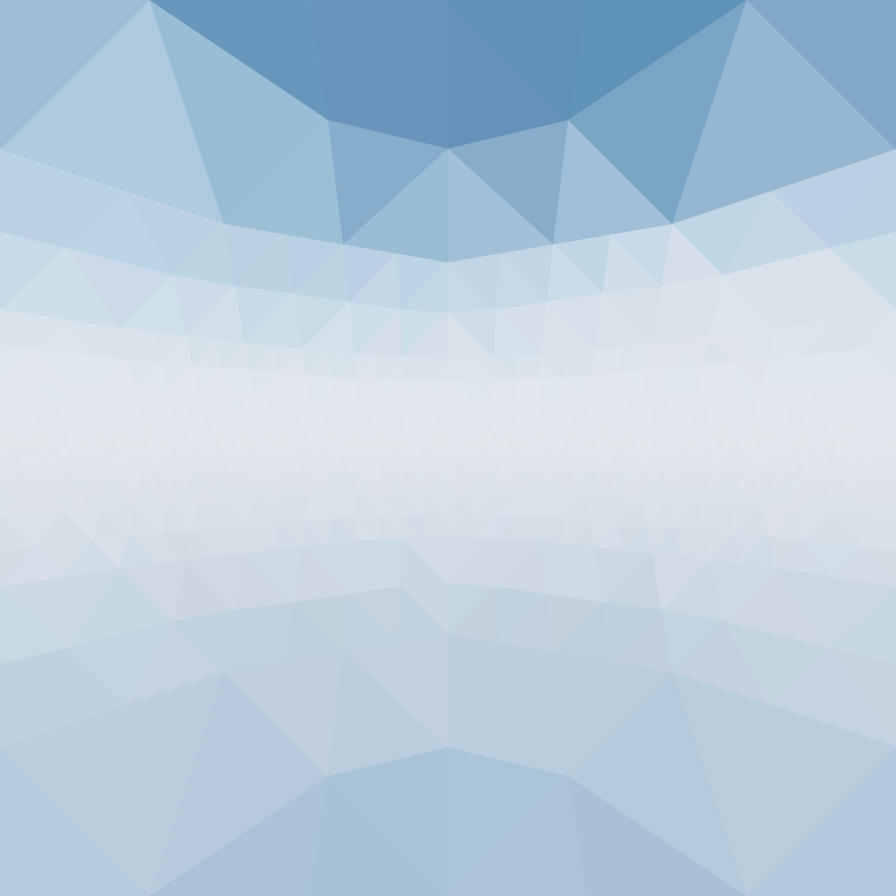
Give the GLSL for this background, as a Shadertoy shader.

```glsl
// A pale faceted sky seen from inside a geodesic sphere.
// Each view ray descends through an octahedron split at its edge midpoints, with
// finer splits toward the horizon; each facet gets one flat colour by elevation.

const int MAX_LEVEL = 7;          // deepest split, reached at the horizon
const int COARSE_ROW = 2;         // rows from here upward are not split again
const int AA = 3;                 // samples per pixel side
const float TOP_ELEVATION = 0.65; // sine of elevation at the last colour stop
const float TINT_JITTER = 0.035;  // random colour shift of large facets
const float FINE_JITTER = 0.010;  // random colour shift at the horizon
const float ZENITH_SHIFT = 0.04;  // deepens the upper sky
const float LEFT_FADE = 0.12;     // lightens the upper left
const vec2 HAZE_CENTRE = vec2(0.55, 0.33);
const vec2 HAZE_SIZE = vec2(0.36, 0.16);
const float HAZE_AMOUNT = 0.75;
const vec3 HAZE_COLOR = vec3(0.885, 0.900, 0.928);

// Colour stops from the horizon outward
const vec3 SKY[6] = vec3[6](
    vec3(0.888, 0.902, 0.925), vec3(0.882, 0.906, 0.932),
    vec3(0.810, 0.870, 0.910), vec3(0.710, 0.810, 0.880),
    vec3(0.570, 0.715, 0.820), vec3(0.385, 0.575, 0.730));
const vec3 GROUND[6] = vec3[6](
    vec3(0.885, 0.900, 0.925), vec3(0.850, 0.880, 0.915),
    vec3(0.800, 0.850, 0.890), vec3(0.750, 0.815, 0.865),
    vec3(0.725, 0.800, 0.860), vec3(0.660, 0.760, 0.840));

float hash(vec3 p) {
    return fract(sin(dot(p, vec3(127.1, 311.7, 74.7))) * 43758.5453);
}

// True when the ray lies on the corner's side of the great circle through p and q
bool nearCorner(vec3 p, vec3 q, vec3 corner, vec3 ray) {
    vec3 n = cross(p, q);
    return dot(n, ray) * dot(n, corner) > 0.0;
}

// Unit direction to the centre of the facet hit by the ray
vec3 facetCentre(vec3 ray) {
    vec3 side = vec3(ray.x < 0.0 ? -1.0 : 1.0, ray.y < 0.0 ? -1.0 : 1.0, 1.0);
    ray *= side;
    vec3 a = vec3(0, 1, 0), b = vec3(1, 0, 0), c = vec3(0, 0, 1);
    bool upright = true;
    int row = 0;
    for (int level = 0; level < MAX_LEVEL; level++) {
        if (row >= COARSE_ROW) break;
        vec3 ab = normalize(a + b), bc = normalize(b + c), ca = normalize(c + a);
        bool atApex = nearCorner(ab, ca, a, ray);
        row = 2 * row + (atApex == upright ? 1 : 0);
        if (atApex) {
            b = ab; c = ca;
        } else if (nearCorner(ab, bc, b, ray)) {
            a = ab; c = bc;
        } else if (nearCorner(ca, bc, c, ray)) {
            a = ca; b = bc;
        } else {
            a = bc; b = ca; c = ab;
            upright = !upright;
        }
    }
    return normalize(a + b + c) * side;
}

vec3 facetColor(vec3 centre) {
    vec2 place = centre.xy / centre.z;
    float height = abs(centre.y);
    bool isSky = centre.y > 0.0;

    // Upper sky: deeper in the middle, lighter at the left
    float upper = isSky ? smoothstep(0.33, 0.48, height) : 0.0;
    float shade = height + upper * (ZENITH_SHIFT
        - LEFT_FADE * smoothstep(0.2, 0.55, -place.x)
        - ZENITH_SHIFT * smoothstep(0.25, 0.9, place.x));

    // Blend neighbouring stops
    float stop = clamp(shade / TOP_ELEVATION, 0.0, 0.999) * 5.0;
    int i = int(stop);
    float blend = fract(stop);
    vec3 color = isSky ? mix(SKY[i], SKY[i + 1], blend)
                       : mix(GROUND[i], GROUND[i + 1], blend);

    // Bright haze at the right
    vec2 offset = (place - HAZE_CENTRE) / HAZE_SIZE;
    color = mix(color, HAZE_COLOR, HAZE_AMOUNT * exp(-dot(offset, offset)));

    // Random tint, mostly in red
    float amount = mix(FINE_JITTER, TINT_JITTER, smoothstep(0.0, 0.4, height));
    float tint = hash(centre) - 0.5;
    float light = hash(centre.zxy + 3.7) - 0.5;
    return color + amount * (tint * vec3(1.0, 0.1, 0.3) + 0.5 * light);
}

void mainImage(out vec4 fragColor, in vec2 fragCoord) {
    vec3 sum = vec3(0.0);
    for (int j = 0; j < AA; j++) {
        for (int i = 0; i < AA; i++) {
            vec2 jitter = (vec2(i, j) + 0.5) / float(AA) - 0.5;
            vec2 view = 2.0 * (fragCoord + jitter) / iResolution.xy - 1.0;
            sum += facetColor(facetCentre(vec3(view, 1.0)));
        }
    }
    fragColor = vec4(sum / float(AA * AA), 1.0);
}
```
